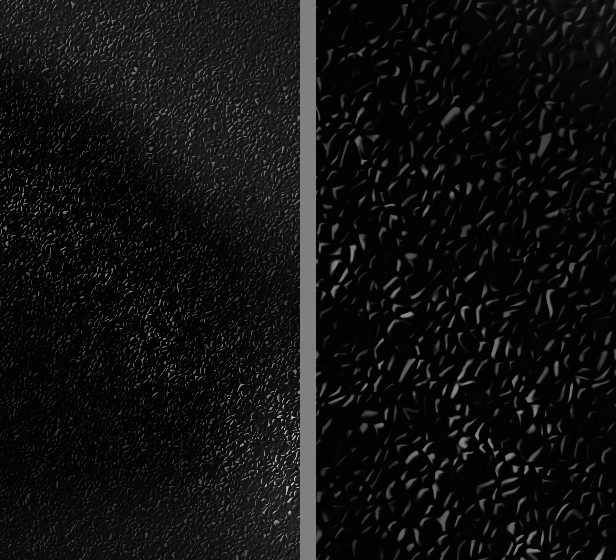
Left, the full canvas; right, a detail of the centre.
A WebGL 1 fragment shader for this texture:

```glsl
precision highp float;
// Black embossed leather under soft diagonal light.
// Warped cellular pebbles form a height field; its slope toward the light
// gives slanted glints, while broad bands set the local sheen and grey level.

uniform vec2 u_resolution;

vec2 hash2(vec2 p) {
  vec3 a = fract(p.xyx * vec3(0.1031, 0.1030, 0.0973));
  a += dot(a, a.yzx + 33.33);
  return fract((a.xx + a.yz) * a.zy);
}

float noise(vec2 p) {
  vec2 i = floor(p);
  vec2 f = fract(p);
  f = f * f * (3.0 - 2.0 * f);
  float low = mix(hash2(i).x, hash2(i + vec2(1.0, 0.0)).x, f.x);
  float high = mix(hash2(i + vec2(0.0, 1.0)).x, hash2(i + 1.0).x, f.x);
  return mix(low, high, f.y);
}

// Rounded pebble: high inside a cell, falling to the creases between cells
float pebbleHeight(vec2 q) {
  vec2 cell = floor(q);
  vec2 local = fract(q);
  float nearest = 8.0;
  float second = 8.0;
  for (int y = -1; y <= 1; y++) {
    for (int x = -1; x <= 1; x++) {
      vec2 offset = vec2(float(x), float(y));
      float d = length(offset + hash2(cell + offset) - local);
      second = min(second, max(nearest, d));
      nearest = min(nearest, d);
    }
  }
  float dome = smoothstep(0.0, 0.6, second - nearest);
  return 0.75 * dome + 0.7 * noise(q * 1.3 + 31.0);
}

// Soft ridge of light around a signed distance
float band(float d, float width) {
  return exp(-d * d / (width * width));
}

void main() {
  vec2 uv = gl_FragCoord.xy / u_resolution;
  vec2 p = gl_FragCoord.xy / u_resolution.y;

  // Grain frame: x points to the light, y runs along the pebbles
  vec2 q = vec2(dot(p, vec2(-0.85, 0.53)), dot(p, vec2(0.53, 0.85)));
  q = q * vec2(128.0, 98.0) + 200.0;
  q += 0.9 * vec2(noise(q * 0.8), noise(q * 0.8 + 57.0));
  vec2 toLight = vec2(0.18, 0.0);
  float slope = pebbleHeight(q - toLight) - pebbleHeight(q + toLight);
  float grain = noise(q * 0.8 + 91.0);

  // Broad lighting: upper fold, glossy diagonal, hot spot and lower edge
  float wobble = 0.05 * (noise(uv * vec2(3.0, 4.0) + 7.0) - 0.5);
  float foldDist = uv.y - 0.88 + 0.36 * uv.x + wobble;
  float fold = smoothstep(-0.08, 0.13, foldDist);
  float diagonal = band(uv.y - 0.66 + 0.48 * uv.x + wobble, 0.17);
  float hotSpot = band(length((uv - vec2(0.98, 0.19)) * vec2(0.6, 1.0)), 0.12);
  float lower = smoothstep(0.18, 0.0, uv.y - 0.07 * uv.x);
  float rightSide = smoothstep(0.6, 1.05, uv.x);

  float base = 0.012 + 0.098 * fold * (1.0 - 0.2 * smoothstep(0.2, 0.5, foldDist));
  base += 0.07 * lower * (0.5 + 0.5 * uv.x) + 0.035 * rightSide * (1.0 - fold);
  base += 0.06 * hotSpot;

  float gloss = 0.14 + 0.30 * diagonal + 0.16 * hotSpot;
  gloss += 0.15 * band(foldDist - 0.17, 0.14) - 0.05 * smoothstep(0.3, 0.5, foldDist);

  // Glints catch only the steep flanks, with uneven strength per pebble
  float glint = smoothstep(0.24, 0.85, slope + 0.4 * (grain - 0.5));
  glint *= 0.45 + 0.8 * grain;
  float shade = base * max(0.2, 0.95 + 0.65 * slope) + gloss * glint;

  gl_FragColor = vec4(vec3(shade), 1.0);
}
```
